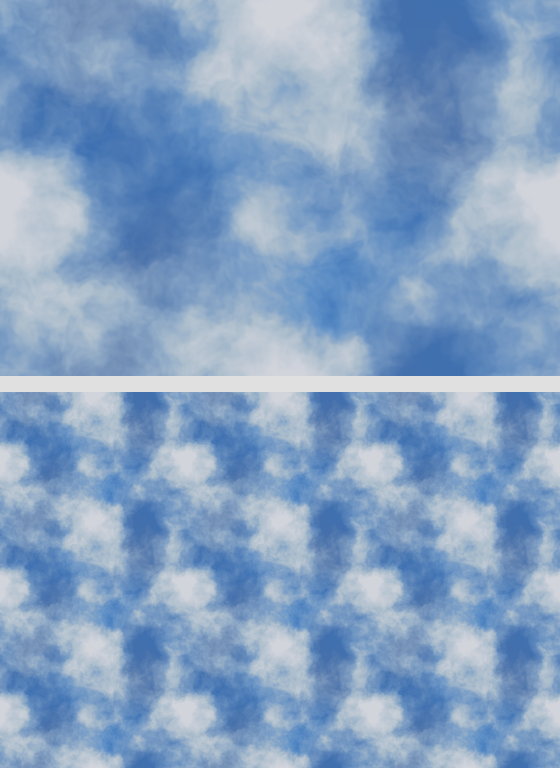
Top: one tile. Bottom: repeated 3 by 3.
Reproduce this texture procedurally as a Shadertoy shader.

```glsl
// Seamless blue sky with soft, drifting white clouds and wispy edges.

const float TAU = 6.2831853;
const vec2 BASE_CELLS = vec2(6.0, 4.0);
const vec2 OCTAVE_SHIFT = vec2(0.137, 0.291);

const vec3 DEEP_BLUE = vec3(0.25, 0.44, 0.69);
const vec3 HAZE_BLUE = vec3(0.49, 0.62, 0.77);
const vec3 PALE_VEIL = vec3(0.67, 0.74, 0.80);
const vec3 CLOUD_WHITE = vec3(0.82, 0.83, 0.86);
const vec3 SMOKE_TINT = vec3(0.035, -0.005, -0.035);

// Random angle for a lattice point
float hashAngle(vec2 cell, float seed) {
    vec3 p = fract(vec3(cell.xyx + seed * 17.3) * vec3(0.1031, 0.1030, 0.0973));
    p += dot(p, p.yzx + 33.33);
    return TAU * fract((p.x + p.y) * p.z);
}

// Slope contribution of one lattice corner, wrapped to the period
float corner(vec2 cell, vec2 offset, vec2 period, float seed) {
    float angle = hashAngle(mod(cell, period), seed);
    return dot(vec2(cos(angle), sin(angle)), offset);
}

// Gradient noise that repeats after a whole number of cells
float wrappedNoise(vec2 uv, vec2 period, float seed) {
    vec2 p = uv * period;
    vec2 cell = floor(p);
    vec2 f = p - cell;
    vec2 blend = f * f * f * (f * (f * 6.0 - 15.0) + 10.0);
    vec2 e = vec2(1.0, 0.0);
    float low = mix(corner(cell, f, period, seed),
                    corner(cell + e.xy, f - e.xy, period, seed), blend.x);
    float high = mix(corner(cell + e.yx, f - e.yx, period, seed),
                     corner(cell + e.xx, f - e.xx, period, seed), blend.x);
    return mix(low, high, blend.y);
}

// Layered noise with staggered lattices, each octave doubling the cells
float wisps(vec2 uv, vec2 period, float gain, float seed) {
    float total = 0.0;
    float weight = 1.0;
    for (int octave = 0; octave < 5; octave++) {
        total += weight * wrappedNoise(uv, period, seed + float(octave));
        uv += OCTAVE_SHIFT;
        period *= 2.0;
        weight *= gain;
    }
    return total;
}

// One plane wave with whole repeats across the canvas
float wave(vec2 uv, vec2 repeats, float phase) {
    return cos(TAU * dot(uv, repeats) + phase);
}

// Broad cloud masses from layered sines
float cloudMass(vec2 uv) {
    float mass = 0.458;
    mass += 0.190 * wave(uv, vec2(2.0, 0.0), -0.09);
    mass += 0.203 * wave(uv, vec2(1.0, 1.0), -2.37);
    mass += 0.106 * wave(uv, vec2(1.0, -1.0), -2.83);
    mass += 0.076 * wave(uv, vec2(2.0, -2.0), -0.67);
    mass += 0.060 * wave(uv, vec2(2.0, 2.0), 0.84);
    mass += 0.058 * wave(uv, vec2(1.0, 3.0), 2.05);
    mass += 0.045 * wave(uv, vec2(3.0, 1.0), 2.61);
    return mass;
}

// Sky to cloud colour ramp
vec3 skyColor(float density) {
    vec3 color = mix(DEEP_BLUE, HAZE_BLUE, clamp(density / 0.44, 0.0, 1.0));
    color = mix(color, PALE_VEIL, clamp((density - 0.44) / 0.25, 0.0, 1.0));
    return mix(color, CLOUD_WHITE, clamp((density - 0.69) / 0.31, 0.0, 1.0));
}

void mainImage(out vec4 fragColor, in vec2 fragCoord) {
    vec2 uv = fragCoord / iResolution.xy;

    // Curl the outlines of the masses
    vec2 warp = vec2(wisps(uv, BASE_CELLS, 0.58, 3.0),
                     wisps(uv, BASE_CELLS, 0.58, 11.0));
    vec2 curled = uv + warp * vec2(0.07, 0.105);
    float mass = cloudMass(curled);

    // Ragged detail at the edges, calmer in open sky and cloud cores
    float edge = 1.0 - smoothstep(0.1, 0.55, abs(mass - 0.5));
    float detail = wisps(uv + warp * vec2(0.03, 0.045), BASE_CELLS, 0.6, 23.0);
    float density = mass + detail * mix(0.17, 0.46, edge);

    // Smoky shade drifting through the blue
    float smoke = wrappedNoise(curled, vec2(3.0, 2.0), 41.0);
    float openSky = 1.0 - smoothstep(0.25, 0.65, density);
    vec3 color = skyColor(density) + SMOKE_TINT * smoke * 2.0 * openSky;

    fragColor = vec4(color, 1.0);
}
```
